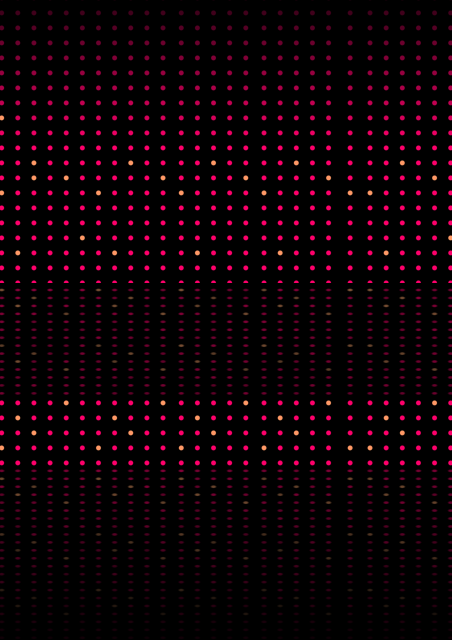
Write a Shadertoy shader that draws this pattern.

```glsl
// Two bands of glowing pink dots on black, each above a dim squashed reflection.
// Columns sit on a grid with a few wider gaps; rows follow one pitch per band.
// Peach accents recur every fifth column, in a phase set by the row.

const vec2 SHEET = vec2(542.0, 768.0);   // layout units across the canvas
const float COLUMNS = 28.0;
const float COLUMN_PITCH = 19.35;
const float ROW_PITCH = 18.0;
const float ECHO_PITCH = 9.54;
const float FIRST_ROW = 15.5;
const vec2 DOT_RADIUS = vec2(2.9);
const vec2 ECHO_RADIUS = vec2(2.9, 1.5);
const vec3 PINK = vec3(1.0, 0.0, 0.42);
const vec3 PEACH = vec3(1.0, 0.6, 0.4);
const vec3 ECHO_PEACH = vec3(0.95, 0.62, 0.4);

float hash(vec2 p) {
    return fract(sin(dot(p, vec2(127.1, 311.7))) * 43758.5453);
}

// Centre of a column, with the wider gaps added
float columnX(float i) {
    return 2.0 + COLUMN_PITCH * i + 2.5 * step(10.5, i) + 2.5 * step(15.5, i)
         + 6.5 * step(20.5, i) + 4.5 * step(21.5, i);
}

float nearestColumn(float x) {
    float best = 0.0;
    for (float i = 1.0; i < COLUMNS; i++) {
        if (abs(x - columnX(i)) < abs(x - columnX(best))) best = i;
    }
    return best;
}

// Accent phase of a column; two odd columns form a sixth group
float columnPhase(float i) {
    if (i == 5.0 || i == 27.0) return 5.0;
    return mod(i + step(i, 5.5) - step(21.5, i), 5.0);
}

// Accent phases in the order they step down a reflection
float phaseAt(float n) {
    if (n == 0.0) return 1.0;
    if (n == 1.0) return 3.0;
    if (n == 2.0) return 2.0;
    return n == 3.0 ? 0.0 : -1.0;
}

float bandPhase(float row) {
    if (row > 25.0) return phaseAt(29.0 - row);
    if (row == 10.0) return 3.0;
    if (row == 11.0) return 0.0;
    if (row == 12.0) return 1.0;
    if (row == 15.0) return 5.0;
    return row == 16.0 ? 2.0 : -1.0;
}

bool strayAccent(float column, float row) {
    return (column == 0.0 && row == 7.0) || (column == 2.0 && row == 11.0);
}

// Soft-edged ellipse coverage
float ellipse(vec2 offset, vec2 radius, float blur) {
    float d = (length(offset / radius) - 1.0) * min(radius.x, radius.y);
    return 1.0 - smoothstep(-blur, blur, d);
}

vec3 brightDot(vec2 p, float column, float blur) {
    float row = floor((p.y - FIRST_ROW) / ROW_PITCH + 0.5);
    vec2 centre = vec2(columnX(column), FIRST_ROW + row * ROW_PITCH);
    bool accent = columnPhase(column) == bandPhase(row) || strayAccent(column, row);
    float glow = min(0.25 + 0.085 * row, 1.0);
    return (accent ? PEACH : PINK * glow) * ellipse(p - centre, DOT_RADIUS, blur);
}

vec3 echoDot(vec2 p, float column, float top, float shift, float glow, float blur) {
    float row = max(floor((p.y - top) / ECHO_PITCH + 0.5), 0.0);
    vec2 centre = vec2(columnX(column), top + row * ECHO_PITCH);
    bool accent = columnPhase(column) == phaseAt(mod(row - shift, 7.0));
    float wear = 0.85 + 0.3 * hash(vec2(column, row + top));
    return (accent ? ECHO_PEACH : PINK) * glow * wear
         * ellipse(p - centre, ECHO_RADIUS, blur);
}

void mainImage(out vec4 fragColor, in vec2 fragCoord) {
    vec2 p = fragCoord / iResolution.xy * SHEET;
    p.y = SHEET.y - p.y;
    float pixel = SHEET.y / iResolution.y;
    float blur = max(0.9, 0.7 * pixel);
    float column = nearestColumn(p.x);

    // Masks for the bright bands and their reflections
    float upperEnd = smoothstep(-0.5, 0.5, (p.y - 339.5) / pixel);
    float lowerStart = step(477.5, p.y);
    float lowerEnd = step(560.5, p.y);
    float band = 1.0 - upperEnd + lowerStart - lowerEnd;
    float upperEcho = step(342.0, p.y) - lowerStart;

    // The upper reflection stays even, the lower one fades to black
    float upperGlow = mix(0.46, 0.4, (p.y - 342.0) / 136.0);
    float lowerGlow = mix(0.46, 0.06, clamp((p.y - 565.0) / 200.0, 0.0, 1.0));

    vec3 color = brightDot(p, column, blur) * band;
    color += echoDot(p, column, 348.0, 0.0, upperGlow, blur) * upperEcho;
    color += echoDot(p, column, 565.0, 1.0, lowerGlow, blur) * lowerEnd;
    fragColor = vec4(color, 1.0);
}
```
